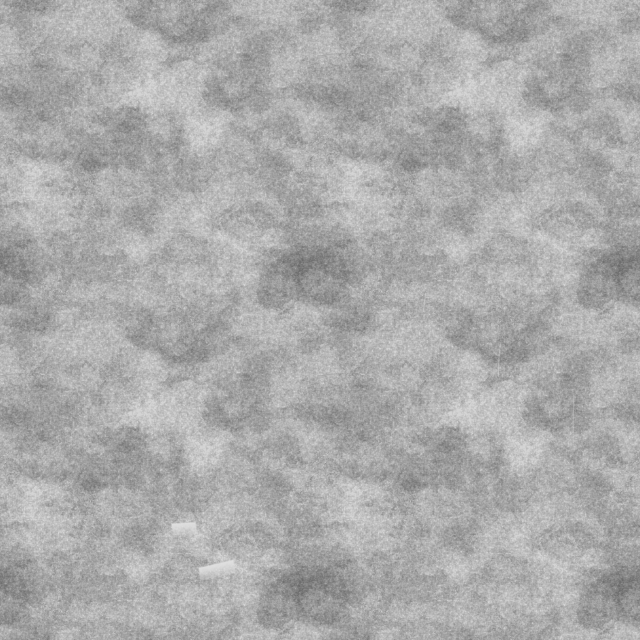
Reproduce this texture procedurally as a Shadertoy shader.

```glsl
// Weathered grey concrete: a mottled tile laid two across and two down.
// Broad clouds are a few whole-number waves bent by wrapping gradient noise;
// stain rims, veins and grain lie on top, then a few pale chips and hairlines.

const float TAU = 6.28318;

// Unit gradient at a lattice cell
vec2 gradient(vec2 cell, int seed) {
    uvec2 c = uvec2(cell);
    uint h = c.x * 73856u + c.y * 19349663u + uint(seed) * 83492791u;
    h = (h ^ (h >> 15)) * 739982445u;
    h = (h ^ (h >> 13)) * 695872825u;
    h ^= h >> 16;
    float a = float(h) * 1.46292e-9;
    return vec2(cos(a), sin(a));
}

// Gradient noise that wraps after one unit of t
float noise(vec2 t, vec2 period, int seed) {
    vec2 p = t * period, i = floor(p), f = p - i;
    vec2 w = f * f * f * (f * (f * 6.0 - 15.0) + 10.0);
    vec2 e = vec2(0, 1);
    float a = dot(gradient(mod(i, period), seed), f);
    float b = dot(gradient(mod(i + e.yx, period), seed), f - e.yx);
    float c = dot(gradient(mod(i + e.xy, period), seed), f - e.xy);
    float d = dot(gradient(mod(i + e.yy, period), seed), f - e.yy);
    return mix(mix(a, b, w.x), mix(c, d, w.x), w.y);
}

float fbm(vec2 t, vec2 period, int octaves, float rough, int seed) {
    float sum = 0.0, amp = 1.0;
    for (int i = 0; i < octaves; i++) {
        sum += amp * noise(t, period, seed + i);
        period *= 2.0;
        amp *= rough;
    }
    return sum;
}

// Broad light and dark areas: wave vector, phase, weight
float clouds(vec2 t) {
    const vec4 waves[5] = vec4[5](
        vec4(2, 1, 0.68, 1.0), vec4(1, 2, 0.92, 0.9), vec4(1, -2, 0.13, 0.5),
        vec4(2, 0, 0.27, 0.45), vec4(1, 0, 0.55, 0.35));
    float sum = 0.0;
    for (int i = 0; i < 5; i++)
        sum += waves[i].w * cos(TAU * (dot(waves[i].xy, t) - waves[i].z));
    return sum;
}

float concrete(vec2 t) {
    vec2 warp = vec2(fbm(t, vec2(5, 6), 6, 0.65, 1), fbm(t, vec2(5, 6), 6, 0.65, 11));
    float broad = clouds(t + 0.2 * warp);
    float mottle = fbm(t + 0.05 * warp, vec2(6, 9), 6, 0.72, 21);
    float tone = 0.674 + 0.031 * broad + 0.09 * mottle;

    // Stains with a crisp edge and a darker broken rim
    float stain = 0.3 * broad + 1.1 * mottle + 0.12;
    float broken = smoothstep(-0.1, 0.35, noise(t, vec2(6, 5), 31));
    tone += 0.02 * (smoothstep(-0.1, 0.1, stain) - 0.5);
    tone -= 0.045 * broken * exp(-abs(stain + 0.05) * 16.0);
    tone -= 0.03 * smoothstep(0.45, 0.95, -stain);

    // Ragged dark veins along the contours of a bent field
    float vein = noise(t + 0.09 * warp.yx, vec2(3, 4), 36);
    tone -= 0.06 * exp(-abs(vein) * 45.0) * smoothstep(0.0, 0.3, warp.y + 0.1);

    // Vertical streaks, fine grain and light specks
    tone += 0.03 * noise(t, vec2(70, 3), 41) * smoothstep(-0.2, 0.4, warp.x);
    tone += 0.09 * fbm(t, vec2(84, 84), 2, 1.0, 51);
    tone += 0.06 * smoothstep(0.2, 0.5, noise(t, vec2(150, 150), 61));
    return tone;
}

float box(vec2 p, vec2 halfSize) {
    vec2 d = abs(p) - halfSize;
    return length(max(d, 0.0)) + min(max(d.x, d.y), 0.0);
}

void mainImage(out vec4 fragColor, in vec2 fragCoord) {
    vec2 uv = fragCoord / iResolution.xy;
    float px = 1.0 / iResolution.y;
    float tone = clamp(concrete(uv * 2.0), 0.42, 0.83);

    // Pale slanted chips that fade towards their lower edge
    for (int i = 0; i < 2; i++) {
        float k = float(i);
        vec2 p = uv - mix(vec2(0.288, 0.174), vec2(0.339, 0.109), k);
        vec2 size = mix(vec2(0.019, 0.009), vec2(0.028, 0.010), k);
        p.x += 0.15 * p.y;
        p.y -= (0.06 + 0.16 * k) * p.x;
        float cover = smoothstep(px, -px, box(p, size));
        float fade = mix(0.35, 0.95, smoothstep(-size.y, size.y, p.y));
        tone = mix(tone, 0.88, cover * fade);
    }

    // Thin upright hairline scratches
    for (int i = 0; i < 3; i++) {
        float k = float(i);
        vec2 p = uv - vec2(0.663, 0.527) - k * vec2(0.1165, -0.09);
        p.x -= (0.12 - 0.06 * k) * p.y + 3.0 * p.y * p.y * (1.0 - 0.5 * k);
        float d = box(p, vec2(0.0005, 0.014 + 0.012 * k));
        tone = mix(tone, 0.85, smoothstep(px, -px, d) * (0.8 - 0.2 * k));
    }

    fragColor = vec4(vec3(tone), 1.0);
}
```
